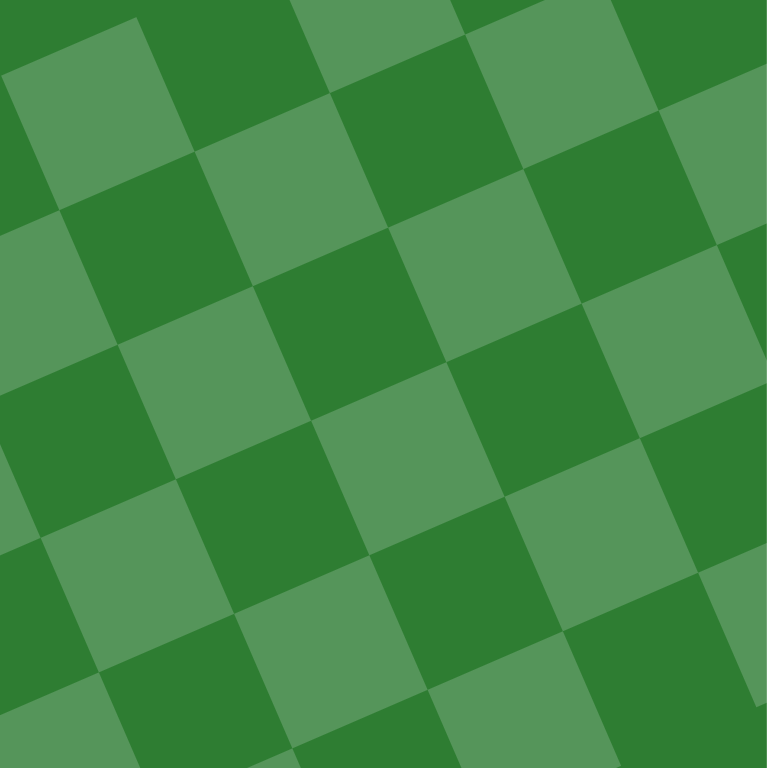
Give the GLSL for this pattern, as a WebGL 2 fragment shader.

```glsl
#version 300 es
precision highp float;
// Tilted two-green checkerboard, six rows deep, on dark green with a thin pale right edge.

uniform vec2 u_resolution;
out vec4 fragColor;

// Signed distance to the nearest cell border: positive in even cells, negative in odd.
vec2 cellWave(vec2 q) {
    return 0.5 - abs(mod(q + 0.5, 2.0) - 1.0);
}

void main() {
    vec2 uv = gl_FragCoord.xy / u_resolution;
    vec2 p = uv - vec2(0.5812, 0.5284);

    // Rotate into board axes, measured in cells
    float tilt = radians(23.41);
    vec2 along = vec2(cos(tilt), sin(tilt));
    vec2 cellSize = vec2(0.1919, 0.1909);
    vec2 q = vec2(dot(p, along), dot(p, vec2(-along.y, along.x))) / cellSize;

    // One pixel in cell units
    float pixel = 1.0 / (cellSize.y * min(u_resolution.x, u_resolution.y));

    // Alternate cells with smooth borders; the end rows extend past the board
    vec2 rowHeld = vec2(q.x, clamp(q.y, -2.5, 2.5));
    vec2 side = clamp(2.0 * cellWave(rowHeld) / pixel, -1.0, 1.0);
    float light = 0.5 + 0.5 * side.x * side.y;

    // Trim the board three rows above and below its middle
    light *= clamp((3.0 - abs(q.y)) / pixel + 0.5, 0.0, 1.0);

    vec3 darkGreen = vec3(0.18, 0.49, 0.196);
    vec3 paleGreen = vec3(0.333, 0.583, 0.351);
    vec3 color = mix(darkGreen, paleGreen, light);

    // Thin pale edge on the right
    float edge = clamp((uv.x - 0.9985) * u_resolution.x + 0.5, 0.0, 1.0);
    fragColor = vec4(mix(color, vec3(1.0), edge), 1.0);
}
```
